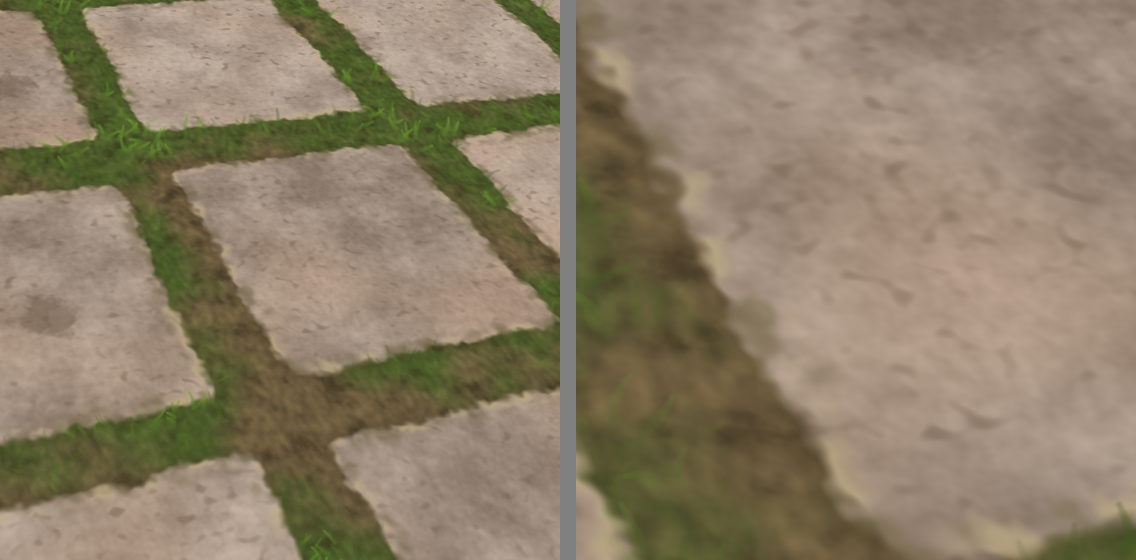
Left: the whole. Right: its middle third, enlarged.
This texture is drawn by a WebGL 1 fragment shader. Its source:

```glsl
precision highp float;
uniform vec2 u_resolution;

// Columns of the ground-to-canvas projection
const vec3 ACROSS = vec3(0.573, 0.141, 0.110);
const vec3 TOWARD = vec3(0.129, -0.525, -0.243);
const vec3 ORIGIN = vec3(0.241, 0.720, 1.0);

// Sizes in slab pitches
const float JOINT_HALF = 0.092;
const float CORNER_RADIUS = 0.04;
const float EDGE_SOFTNESS = 0.012;
const float SLAB_SHIFT = 0.018;

// Sizes in canvas units
const float BLADE_CELL = 0.032;
const float BLADE_WIDTH = 0.0032;
const float BLADE_BLUR = 0.0018;

const vec3 STONE_DARK = vec3(0.545, 0.48, 0.425);
const vec3 STONE_LIGHT = vec3(0.745, 0.675, 0.615);
const vec3 STONE_PINK = vec3(0.73, 0.59, 0.49);
const vec3 STONE_RIM = vec3(0.74, 0.67, 0.52);
const vec3 STAIN = vec3(0.45, 0.37, 0.30);
const vec3 EDGE_DIRT = vec3(0.47, 0.42, 0.31);
const vec3 SOIL = vec3(0.41, 0.345, 0.235);
const vec3 SOIL_DARK = vec3(0.25, 0.20, 0.12);
const vec3 MOSS = vec3(0.30, 0.355, 0.165);
const vec3 BLADE_DARK = vec3(0.25, 0.34, 0.12);
const vec3 BLADE_BRIGHT = vec3(0.45, 0.64, 0.20);

vec2 hash2(vec2 p) {
  vec2 s = vec2(dot(p, vec2(127.1, 311.7)), dot(p, vec2(269.5, 183.3)));
  return fract(sin(s) * 43758.55);
}

float gradientAt(vec2 cell, vec2 offset) {
  return dot(hash2(cell) * 2.0 - 1.0, offset);
}

float noise(vec2 p) {
  vec2 i = floor(p), f = p - i;
  vec2 u = f * f * f * (f * (f * 6.0 - 15.0) + 10.0);
  vec2 e = vec2(1.0, 0.0);
  float low = mix(gradientAt(i, f), gradientAt(i + e.xy, f - e.xy), u.x);
  float high = mix(gradientAt(i + e.yx, f - e.yx), gradientAt(i + 1.0, f - 1.0), u.x);
  return mix(low, high, u.y);
}

float fbm(vec2 p) {
  float sum = 0.0, amp = 1.0;
  for (int i = 0; i < 4; i++) {
    sum += amp * noise(p);
    p = mat2(1.6, 1.2, -1.2, 1.6) * p + 7.3;
    amp *= 0.55;
  }
  return sum;
}

// Inverse projection: canvas point to slab grid
vec2 toGround(vec2 p) {
  vec3 h = vec3(p, 1.0);
  vec2 q = vec2(dot(cross(TOWARD, ORIGIN), h), dot(cross(ORIGIN, ACROSS), h));
  return q / dot(cross(ACROSS, TOWARD), h);
}

// Rounded square with a worn outline, negative inside
float slabDistance(vec2 g) {
  vec2 id = floor(g);
  vec2 c = g - id - 0.5 - (hash2(id + 3.7) - 0.5) * 2.0 * SLAB_SHIFT;
  vec2 b = abs(c) - (0.5 - JOINT_HALF - CORNER_RADIUS);
  float d = length(max(b, 0.0)) + min(max(b.x, b.y), 0.0) - CORNER_RADIUS;
  return d + 0.03 * noise(g * 5.0) + 0.025 * noise(g * 17.0) + 0.016 * noise(g * 43.0);
}

// Far crossings are lush, near ones bare
float crossingGrowth(vec2 g) {
  float d = length(fract(g + 0.5) - 0.5);
  return (1.0 - smoothstep(0.08, 0.3, d)) * clamp(0.5 - g.y, -0.5, 0.5);
}

float grassiness(vec2 g) {
  float growth = noise(g * 2.3 + 4.1) + 0.45 * noise(g * 8.0) + 0.7 * crossingGrowth(g);
  return smoothstep(-0.3, 0.25, growth + 0.06);
}

vec3 stoneColor(vec2 g, float d) {
  vec2 id = floor(g);
  vec2 tone = hash2(id + 11.3), spot = hash2(id + 5.9);
  float mottle = fbm(g * 4.5 + tone * 9.0);
  float light = 0.52 + 0.75 * mottle + 0.55 * (tone.x - 0.5) + 0.3 * noise(g * 27.0);
  vec3 col = mix(STONE_DARK, STONE_LIGHT, clamp(light, 0.0, 1.0));
  col = mix(col, STONE_PINK, 0.4 * smoothstep(0.0, 0.5, noise(g * 2.1 + 8.0) + 0.25 * tone.y));
  col += 0.05 * noise(g * 46.0) + 0.03 * noise(g * 85.0);
  // Soft pits and one blotch on some slabs
  float pits = smoothstep(0.15, 0.55, noise(g * vec2(31.0, 38.0)) + 0.35 * noise(g * 7.0));
  col = mix(col, STAIN, 0.45 * pits);
  float blotch = length(g - id - mix(vec2(0.3), vec2(0.7), spot)) + 0.12 * fbm(g * 11.0);
  col = mix(col, STAIN, 0.5 * step(0.55, tone.y) * (1.0 - smoothstep(0.04, 0.09, blotch)));
  // Pale chips and patches of dirt along the rim
  float wear = noise(g * 12.0) + 0.5 * noise(g * 31.0);
  float rim = smoothstep(-0.04, -0.01, d);
  col = mix(col, STONE_RIM, 0.7 * rim * smoothstep(0.0, 0.3, wear));
  float dirt = smoothstep(-0.06, 0.0, d) * smoothstep(-0.1, 0.3, -wear);
  return mix(col, EDGE_DIRT, 0.85 * dirt);
}

vec3 jointColor(vec2 g, float d) {
  float clumps = fbm(g * 14.0);
  vec3 col = mix(SOIL, MOSS, grassiness(g));
  col *= 1.0 + 0.3 * clumps + 0.25 * noise(g * vec2(50.0, 34.0));
  float shade = 1.0 - smoothstep(0.0, 0.045, d);
  return mix(col, SOIL_DARK, 0.2 * shade + 0.35 * smoothstep(0.15, 0.6, -clumps));
}

// Curved tapering blades rooted in the joints
vec3 addBlades(vec3 col, vec2 p, float pixel) {
  vec2 cell = floor(p / BLADE_CELL);
  for (int k = 0; k < 27; k++) {
    float n = float(k), slot = mod(n, 9.0);
    vec2 id = cell + vec2(mod(slot, 3.0), floor(slot / 3.0)) - 1.0;
    vec2 seed = id + floor(n / 9.0) * 57.0;
    vec2 r = hash2(seed), s = hash2(seed + 21.7);
    vec2 root = (id + r) * BLADE_CELL;
    vec2 ground = toGround(root);
    float angle = (s.x - 0.5) * 2.8;
    vec2 axis = vec2(sin(angle), cos(angle)) * BLADE_CELL * mix(0.4, 0.92, s.y);
    float t = clamp(dot(p - root, axis) / dot(axis, axis), 0.0, 1.0);
    vec2 spine = root + axis * t + vec2(axis.y, -axis.x) * (r.x - 0.5) * t * (1.0 - t);
    float d = length(p - spine) - BLADE_WIDTH * (1.0 - 0.8 * t);
    float cover = 1.0 - smoothstep(-pixel, pixel + BLADE_BLUR, d);
    cover *= smoothstep(-0.01, 0.02, slabDistance(ground)) * grassiness(ground);
    float lush = noise(ground * 5.0 + 2.0) + 0.35 * (r.y - 0.4) + 0.3 * crossingGrowth(ground);
    float bright = smoothstep(0.0, 0.35, lush) * (0.5 + 0.5 * t);
    col = mix(col, mix(BLADE_DARK, BLADE_BRIGHT, bright), (0.35 + 0.35 * bright) * cover);
  }
  return col;
}

void main() {
  vec2 p = gl_FragCoord.xy / u_resolution;
  float pixel = 1.0 / min(u_resolution.x, u_resolution.y);
  vec2 g = toGround(p);
  float d = slabDistance(g);
  float soft = max(EDGE_SOFTNESS, 2.0 * pixel);
  vec3 col = mix(stoneColor(g, d), jointColor(g, max(d, 0.0)), smoothstep(-soft, soft, d));
  gl_FragColor = vec4(addBlades(col, p, pixel), 1.0);
}
```
